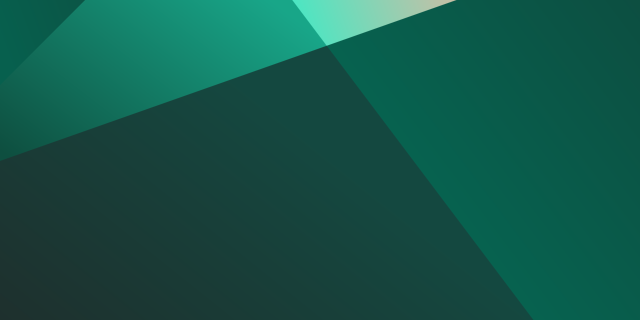
Reproduce this background procedurally as a WebGL 1 fragment shader.

```glsl
precision highp float;
// Flat green background of large overlapping facets, each with a soft linear gradient.

uniform vec2 u_resolution;

// Signed distance to the line through a and b, positive on the left of a -> b.
float lineDistance(vec2 p, vec2 a, vec2 b) {
  vec2 dir = normalize(b - a);
  return dot(p - a, vec2(-dir.y, dir.x));
}

// Antialiased half-plane coverage.
float coverage(float dist, float pixel) {
  return smoothstep(-0.7 * pixel, 0.7 * pixel, dist);
}

// Linear gradient that runs from one point to another.
vec3 gradient(vec2 p, vec2 from, vec2 to, vec3 startColor, vec3 endColor) {
  vec2 axis = to - from;
  float t = clamp(dot(p - from, axis) / dot(axis, axis), 0.0, 1.0);
  return mix(startColor, endColor, t);
}

void main() {
  float pixel = 1.0 / u_resolution.y;
  vec2 p = gl_FragCoord.xy * pixel;
  p.x *= 2.0 * u_resolution.y / u_resolution.x;

  // Facet edges
  vec2 apex = vec2(1.021, 0.857);
  float aboveSlope = coverage(lineDistance(p, vec2(0.0, 0.497), apex), pixel);
  float rightOfFold = coverage(lineDistance(p, vec2(1.667, 0.0), apex) * -1.0, pixel);
  float inCorner = coverage(lineDistance(p, vec2(0.0, 0.734), vec2(0.266, 1.0)), pixel);

  // Facet colours
  vec3 shade = gradient(p, vec2(0.0), vec2(0.65, 0.813),
                        vec3(0.118, 0.188, 0.178), vec3(0.080, 0.282, 0.250));
  vec3 emerald = gradient(p, vec2(1.667, 0.0), vec2(2.360, 0.522),
                          vec3(0.026, 0.385, 0.312), vec3(0.050, 0.308, 0.255));
  vec3 teal = gradient(p, vec2(0.0, 0.531), vec2(0.540, 1.233),
                       vec3(0.055, 0.310, 0.250), vec3(0.095, 0.650, 0.535));
  vec3 glow = gradient(p, vec2(0.92, 1.0), vec2(1.365, 1.156),
                       vec3(0.300, 0.900, 0.760), vec3(0.780, 0.750, 0.650));
  vec3 corner = gradient(p, vec2(0.0, 0.9), vec2(0.266, 1.0),
                         vec3(0.026, 0.375, 0.305), vec3(0.043, 0.335, 0.275));

  // Layering
  vec3 lower = mix(shade, emerald, rightOfFold);
  vec3 upper = mix(mix(teal, corner, inCorner), glow, rightOfFold);
  gl_FragColor = vec4(mix(lower, upper, aboveSlope), 1.0);
}
```
